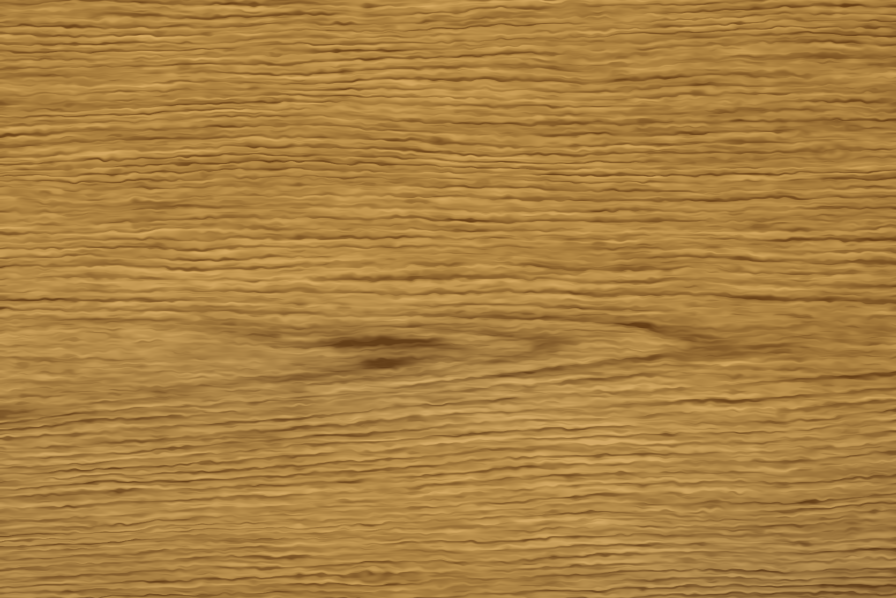
A Shadertoy shader for this texture:

```glsl
// Brushed oak plank: fine horizontal grain around a pointed cathedral figure.

float hash(vec2 p) {
    vec3 q = fract(p.xyx * 0.1031);
    q += dot(q, q.yzx + 33.33);
    return fract((q.x + q.y) * q.z);
}

float noise(vec2 p) {
    vec2 i = floor(p), f = fract(p);
    f = f * f * (3.0 - 2.0 * f);
    return mix(mix(hash(i), hash(i + vec2(1, 0)), f.x),
               mix(hash(i + vec2(0, 1)), hash(i + vec2(1, 1)), f.x), f.y);
}

// Noise centred on zero
float wobble(vec2 p) { return noise(p + 17.0) - 0.5; }

vec3 wood(vec2 p) {
    // Waves in the grain, from broad swells to torn edges
    vec2 w = p;
    w.y += 0.024 * wobble(p * vec2(2.2, 4.0))
         + 0.011 * wobble(p * vec2(6.0, 16.0))
         + 0.0045 * wobble(p * vec2(26.0, 70.0))
         + 0.0035 * wobble(p * vec2(80.0, 170.0));

    // Small knots spread the grain
    float knots = 0.0;
    vec2 centers[3] = vec2[3](vec2(0.46, 0.83), vec2(1.39, 0.745), vec2(0.62, 0.04));
    for (int i = 0; i < 3; i++) {
        vec2 q = (p - centers[i]) * vec2(26.0, 48.0);
        float fall = exp(-dot(q, q));
        w.y -= 0.4 * (p.y - centers[i].y) * fall;
        knots += fall * (0.5 + 0.5 * cos(9.0 * length(q)));
    }

    // Nested parabolas that flatten away from the heart
    float dy = w.y - 0.40 - 0.025 * p.x;
    float d = sqrt(dy * dy + 0.008 * max(p.x, 0.0) + 0.0002);
    float ring = 70.0 * d + 1.8 * noise(vec2(d * 18.0, p.x * 0.8));
    float id = floor(ring), f = fract(ring);
    float row = id * 7.3 + step(10.0, id) * sign(dy) * 400.0;

    // Broken groove beside a raised, lit ridge
    float broken = noise(vec2(p.x * 5.0, row)) * 0.6 + noise(vec2(p.x * 24.0, row + 3.0)) * 0.4;
    float strength = smoothstep(0.15, 0.8, broken) * smoothstep(0.06, 0.11, d);
    float groove = smoothstep(0.0, 0.08, f) * (1.0 - smoothstep(0.14, 0.42, f));
    float ridge = smoothstep(0.45, 0.85, f) * (1.0 - smoothstep(0.9, 1.0, f));

    // Finer ridges, fibres and open pores between the rings
    float fine = wobble(vec2(p.x * 4.0, w.y * 130.0));
    float fibre = wobble(w * vec2(12.0, 210.0)) + 0.9 * wobble(w * vec2(42.0, 340.0));
    float pores = smoothstep(0.7, 0.92, noise(w * vec2(26.0, 230.0) + 5.0));

    // Streaky dark late wood gathered at the tips of the figure
    float band = exp(-pow((d - 0.076) / 0.008, 2.0))
               + 0.8 * exp(-pow((d - 0.102) / 0.005, 2.0));
    float tip = 1.0 - smoothstep(0.01, 0.06, abs(dy));
    band *= mix(0.4, 1.0, tip) * (0.2 + 1.1 * noise(w * vec2(14.0, 130.0)))
          * (0.5 + 0.9 * noise(p * vec2(5.0, 12.0) + 8.0));

    // Light falls off towards the lower right
    vec2 c = (p - vec2(0.62, 0.56)) * vec2(0.8, 1.0);
    float tone = 0.73 - 0.28 * dot(c, c)
               + 0.17 * wobble(p * vec2(2.0, 9.0) + 40.0)
               + 0.26 * fine + 0.26 * fibre
               - 0.47 * groove * strength + 0.16 * ridge * (0.3 + strength)
               - 0.17 * pores - 0.55 * band - 0.2 * knots;
    tone = clamp(tone, -0.1, 1.05);

    // Brown to straw, richest in the middle tones
    vec3 color = mix(vec3(0.44, 0.28, 0.105), vec3(0.82, 0.645, 0.36), tone);
    color.b -= 0.11 * tone * tone * (1.0 - tone);

    // Greyer patches, mostly in the lower half
    float grey = noise(p * vec2(1.5, 5.0) + 60.0) * (1.0 - smoothstep(0.2, 0.75, p.y));
    return mix(color, vec3(dot(color, vec3(0.3, 0.6, 0.1))), 0.14 * grey);
}

void mainImage(out vec4 fragColor, in vec2 fragCoord) {
    // Four samples per pixel keep thin grain smooth
    vec3 color = vec3(0.0);
    for (int i = 0; i < 4; i++) {
        vec2 shift = vec2(i % 2, i / 2) * 0.5 - 0.25;
        color += wood((fragCoord + shift) / iResolution.y);
    }
    fragColor = vec4(color / 4.0, 1.0);
}
```
